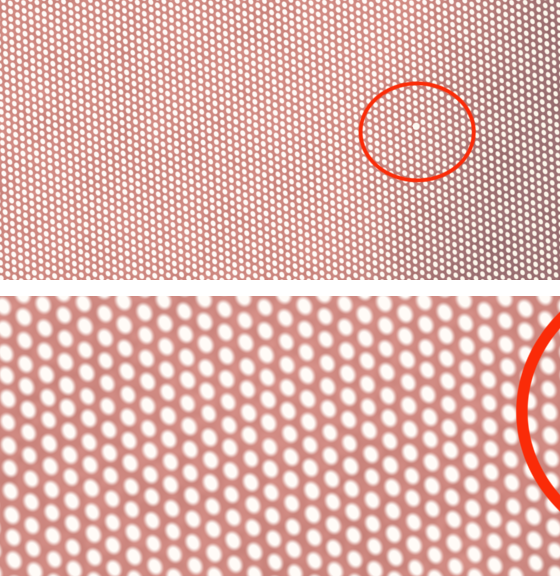
Top: the whole. Bottom: its middle third, enlarged.
A Shadertoy shader for this pattern:

```glsl
// Rose mesh sheet with a tilted hexagonal grid of pale oval holes, one enlarged and ringed in red.

float hash(vec2 p) {
    return fract(sin(dot(p, vec2(127.1, 311.7))) * 43758.5453);
}

float noise(vec2 p) {
    vec2 i = floor(p), f = fract(p);
    f = f * f * (3.0 - 2.0 * f);
    return mix(mix(hash(i), hash(i + vec2(1, 0)), f.x),
               mix(hash(i + vec2(0, 1)), hash(i + vec2(1, 1)), f.x), f.y);
}

mat2 rotation(float a) {
    float c = cos(a), s = sin(a);
    return mat2(c, s, -s, c);
}

// Approximate signed distance to an axis-aligned ellipse
float ellipse(vec2 p, vec2 radii) {
    float k = length(p / radii);
    return k * (k - 1.0) / max(length(p / (radii * radii)), 1e-4);
}

// Centre of the nearest point of a hexagonal grid with unit vertical pitch
vec2 hexCentre(vec2 p) {
    vec2 cell = vec2(sqrt(3.0), 1.0);
    vec2 a = round(p / cell) * cell;
    vec2 b = (floor(p / cell) + 0.5) * cell;
    return dot(p - a, p - a) < dot(p - b, p - b) ? a : b;
}

void mainImage(out vec4 fragColor, in vec2 fragCoord) {
    vec2 uv = fragCoord / iResolution.y;
    float pixel = 1.0 / iResolution.y;

    // Sheet: warm rose, falling into mauve shade on the right
    float shade = smoothstep(1.25, 1.95, uv.x - 0.36 * (uv.y - 0.5));
    vec3 sheet = mix(vec3(0.81, 0.535, 0.505), vec3(0.60, 0.43, 0.44), shade);
    sheet += 0.03 * (noise(uv * 9.0) - 0.5) + 0.04 * (noise(uv * 110.0) - 0.5);

    // Holes: 36 down, about 84 staggered columns across
    float rows = 36.3;
    vec2 grid = rotation(-0.04) * (uv - vec2(1.487, 0.549)) * rows;
    vec2 centre = hexCentre(grid);
    vec2 id = round(centre * vec2(2.0 / sqrt(3.0), 2.0));
    vec2 jitter = 0.05 * (vec2(hash(id), hash(id + 41.0)) - 0.5);
    vec2 local = rotation(-0.42) * (grid - centre - jitter);
    vec2 radii = vec2(0.295, 0.37) * (0.96 + 0.08 * hash(id + 17.0));
    radii *= 1.0 - 0.05 * shade;
    if (dot(id, id) < 0.5) radii = vec2(0.46);

    // Soft rim and a faint cream tint in the shade
    float blur = max(0.13, 0.75 * pixel * rows);
    float hole = 1.0 - smoothstep(-blur, blur, ellipse(local, radii));
    vec3 light = mix(vec3(1.0, 0.985, 0.97), vec3(0.99, 0.97, 0.92), shade);
    vec3 color = mix(sheet, light, hole);

    // Red ring
    float ring = abs(ellipse(uv - vec2(1.490, 0.529), vec2(0.202, 0.173))) - 0.0068;
    color = mix(color, vec3(0.98, 0.17, 0.03), 1.0 - smoothstep(-pixel, pixel, ring));

    fragColor = vec4(color, 1.0);
}
```
